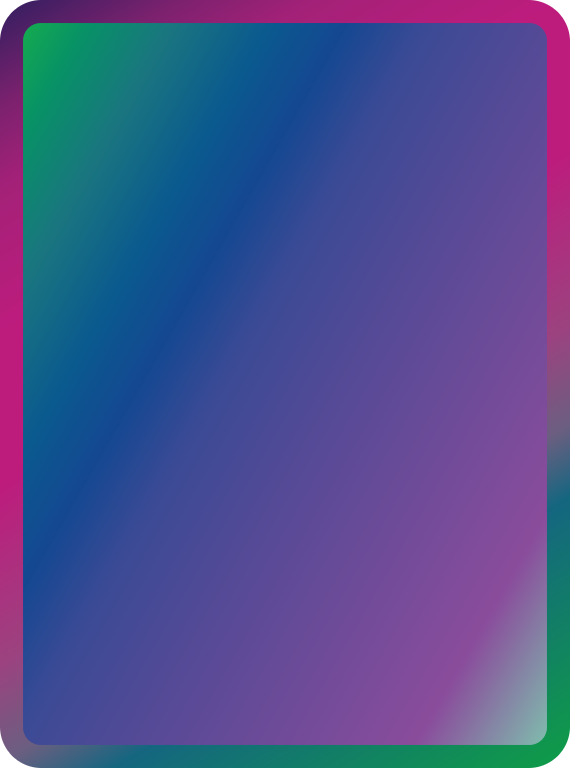
Reproduce this background procedurally as a WebGL 2 fragment shader.

```glsl
#version 300 es
precision highp float;
// A rounded panel inside a rounded frame, on white.
// Each is a signed-distance box filled with its own slanted
// multi-stop gradient, running from upper left to lower right.

uniform vec2 u_resolution;
out vec4 fragColor;

// Lengths are fractions of the canvas height
const float FRAME_WIDTH  = 0.030;
const float FRAME_RADIUS = 0.054;
const float PANEL_RADIUS = 0.023;

// Gradient angles, in radians below the horizontal
const float PANEL_ANGLE = 0.520;
const float FRAME_ANGLE = 1.035;

const vec3 BACKDROP = vec3(1.0);

// Gradient stops: rgb colour, position along the gradient
const int STOPS = 9;
const vec4 PANEL_STOPS[STOPS] = vec4[STOPS](
    vec4(0.08, 0.67, 0.31, 0.00),
    vec4(0.03, 0.57, 0.40, 0.07),
    vec4(0.10, 0.46, 0.50, 0.16),
    vec4(0.04, 0.35, 0.56, 0.265),
    vec4(0.08, 0.28, 0.57, 0.345),
    vec4(0.23, 0.29, 0.585, 0.43),
    vec4(0.33, 0.29, 0.59, 0.56),
    vec4(0.54, 0.30, 0.61, 0.86),
    vec4(0.50, 0.74, 0.68, 1.00));
const vec4 FRAME_STOPS[STOPS] = vec4[STOPS](
    vec4(0.22, 0.12, 0.38, 0.01),
    vec4(0.48, 0.13, 0.43, 0.095),
    vec4(0.64, 0.13, 0.47, 0.17),
    vec4(0.74, 0.11, 0.49, 0.30),
    vec4(0.74, 0.11, 0.49, 0.44),
    vec4(0.61, 0.26, 0.50, 0.60),
    vec4(0.42, 0.37, 0.50, 0.69),
    vec4(0.08, 0.40, 0.50, 0.755),
    vec4(0.06, 0.60, 0.29, 0.98));

// Signed distance to a rounded box centred on the origin
float roundedBox(vec2 p, vec2 halfSize, float radius) {
    vec2 q = abs(p) - halfSize + radius;
    return length(max(q, 0.0)) + min(max(q.x, q.y), 0.0) - radius;
}

// Position from 0 at the upper left corner to 1 at the lower right
float slantPosition(vec2 p, vec2 halfSize, float angle) {
    vec2 direction = vec2(cos(angle), -sin(angle));
    float reach = dot(halfSize, abs(direction));
    return 0.5 + 0.5 * dot(p, direction) / reach;
}

// Piecewise linear colour ramp
vec3 ramp(vec4 stops[STOPS], float t) {
    vec3 colour = stops[0].rgb;
    for (int i = 1; i < STOPS; i++) {
        float blend = (t - stops[i - 1].a) / (stops[i].a - stops[i - 1].a);
        colour = mix(colour, stops[i].rgb, clamp(blend, 0.0, 1.0));
    }
    return colour;
}

// Antialiased coverage of a shape, one pixel wide at its edge
float coverage(float distance) {
    return clamp(0.5 - distance * u_resolution.y, 0.0, 1.0);
}

void main() {
    vec2 frameHalf = 0.5 * u_resolution / u_resolution.y;
    vec2 panelHalf = frameHalf - FRAME_WIDTH;
    vec2 p = gl_FragCoord.xy / u_resolution.y - frameHalf;

    vec3 frame = ramp(FRAME_STOPS, slantPosition(p, frameHalf, FRAME_ANGLE));
    vec3 panel = ramp(PANEL_STOPS, slantPosition(p, panelHalf, PANEL_ANGLE));

    // Layer the frame and then the panel over the backdrop
    vec3 colour = BACKDROP;
    colour = mix(colour, frame, coverage(roundedBox(p, frameHalf, FRAME_RADIUS)));
    colour = mix(colour, panel, coverage(roundedBox(p, panelHalf, PANEL_RADIUS)));
    fragColor = vec4(colour, 1.0);
}
```
